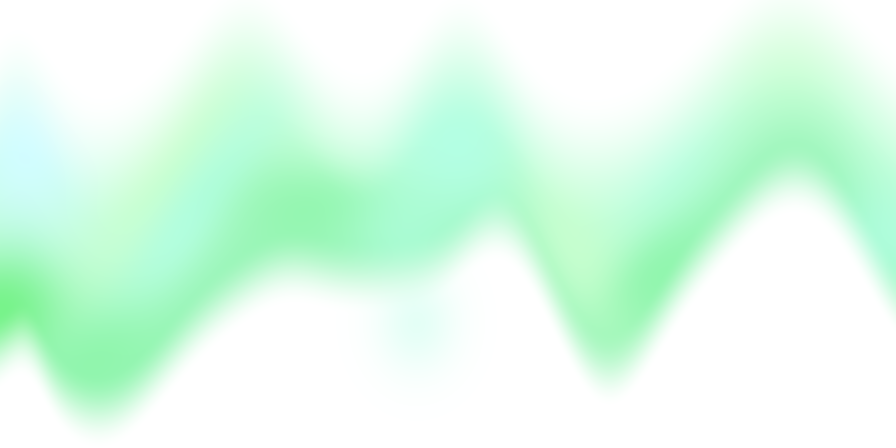
Write a WebGL 1 fragment shader that draws this background.

```glsl
precision highp float;
// A soft mint aurora ribbon winding across a white ground.
// Two edge curves built from smooth bumps bound the ribbon; its colour deepens
// toward the lower edge and is tinted by broad, rotated elliptical glows.

uniform vec2 u_resolution;

#define LOWER_BASE 0.38
#define UPPER_BASE 0.65
#define LOWER_SOFT 0.085
#define UPPER_FADE_IN 0.19
#define UPPER_FADE_OUT 0.12
#define DEEP_MINT vec3(0.60, 0.96, 0.72)
#define PALE_MINT vec3(0.78, 1.00, 0.86)
#define GREEN vec3(0.55, 0.96, 0.66)
#define VIVID_GREEN vec3(0.45, 0.95, 0.52)
#define AQUA vec3(0.70, 1.00, 0.90)
#define ICE vec3(0.82, 0.99, 1.00)
#define LIME vec3(0.79, 1.00, 0.81)

// Smooth hill of height one around a centre
float bump(float x, float centre, float width) {
  float d = (x - centre) / width;
  return exp(-d * d);
}

// Elliptical falloff, long axis turned by angle
float glow(vec2 p, vec2 centre, vec2 radii, float angle) {
  vec2 d = p - centre;
  float c = cos(angle), s = sin(angle);
  d = vec2(c * d.x + s * d.y, c * d.y - s * d.x) / radii;
  return exp(-dot(d, d));
}

float lowerEdge(float x) {
  float y = LOWER_BASE;
  y -= 0.30 * bump(x, 0.22, 0.22);
  y -= 0.10 * bump(x, -0.05, 0.08);
  y += 0.05 * bump(x, 0.06, 0.05);
  y += 0.03 * bump(x, 0.64, 0.10);
  y += 0.13 * bump(x, 1.12, 0.12);
  y -= 0.21 * bump(x, 1.36, 0.14);
  y += 0.23 * bump(x, 1.784, 0.20);
  y -= 0.13 * bump(x, 2.05, 0.15);
  return y;
}

float upperEdge(float x) {
  float y = UPPER_BASE;
  y += 0.18 * bump(x, 0.04, 0.11);
  y += 0.28 * bump(x, 0.55, 0.19);
  y += 0.26 * bump(x, 1.03, 0.16);
  y += 0.31 * bump(x, 1.76, 0.25);
  return y;
}

// Ribbon colour: vertical gradient with local tints
vec3 ribbonColour(vec2 p, float depth) {
  vec3 c = mix(DEEP_MINT, PALE_MINT, smoothstep(0.0, 0.8, depth));

  // Left fold
  c = mix(c, ICE, glow(p, vec2(0.06, 0.67), vec2(0.16, 0.22), 0.0));
  c = mix(c, LIME, 0.9 * glow(p, vec2(0.38, 0.66), vec2(0.32, 0.09), 1.05));
  c = mix(c, AQUA, 0.8 * glow(p, vec2(0.44, 0.53), vec2(0.28, 0.07), 0.95));
  c = mix(c, VIVID_GREEN, 0.9 * glow(p, vec2(0.0, 0.31), vec2(0.13, 0.11), 0.0));
  c = mix(c, GREEN, 0.8 * glow(p, vec2(0.22, 0.20), vec2(0.16, 0.10), 0.5));

  // Middle fold
  c = mix(c, GREEN, 0.75 * glow(p, vec2(0.73, 0.54), vec2(0.20, 0.10), 0.0));
  c = mix(c, AQUA, 0.9 * glow(p, vec2(1.03, 0.67), vec2(0.17, 0.17), 0.0));
  c = mix(c, AQUA, 0.5 * glow(p, vec2(0.90, 0.47), vec2(0.12, 0.12), 0.0));

  // Right fold
  c = mix(c, LIME, 0.8 * glow(p, vec2(1.29, 0.44), vec2(0.22, 0.09), -1.1));
  c = mix(c, GREEN, 0.8 * glow(p, vec2(1.47, 0.40), vec2(0.16, 0.08), 0.9));
  c = mix(c, AQUA, 0.5 * glow(p, vec2(1.50, 0.62), vec2(0.16, 0.10), 1.0));
  c = mix(c, LIME, 0.7 * glow(p, vec2(1.76, 0.90), vec2(0.18, 0.12), 0.0));
  return mix(c, AQUA, 0.7 * glow(p, vec2(1.98, 0.47), vec2(0.14, 0.14), 0.0));
}

void main() {
  vec2 p = gl_FragCoord.xy / u_resolution * vec2(2.0, 1.0);
  float low = lowerEdge(p.x);
  float high = upperEdge(p.x);

  // Feathered cover between the two edges
  float cover = smoothstep(low - LOWER_SOFT, low + LOWER_SOFT, p.y);
  cover *= 1.0 - smoothstep(high - UPPER_FADE_IN, high + UPPER_FADE_OUT, p.y);

  vec3 colour = ribbonColour(p, (p.y - low) / (high - low));
  colour = mix(vec3(1.0), colour, cover);

  // Faint tail hanging below the middle fold
  float tail = glow(p, vec2(0.93, 0.28), vec2(0.09, 0.11), 0.0);
  colour = mix(colour, AQUA, 0.35 * tail * (1.0 - cover));

  gl_FragColor = vec4(colour, 1.0);
}
```
